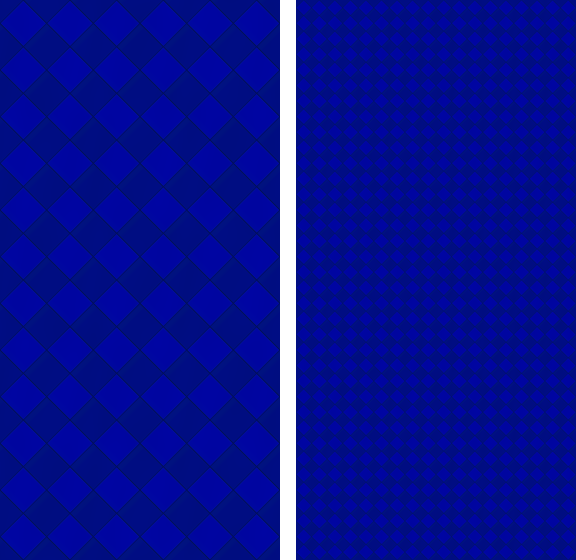
Left, the tile; right, the same tile 3 across and 3 down.
This pattern is drawn by a WebGL 2 fragment shader. Its source:

```glsl
#version 300 es
precision highp float;

uniform vec2 u_resolution;
out vec4 fragColor;

const vec2 REPEATS = vec2(6.0, 12.0);
const float GROOVE_HALF_WIDTH = 0.0105;   // in units of one repeat
const float RIM_WIDTH = 0.045;
const float SHEEN_WIDTH = 0.17;
const float CLOTH_VARIATION = 0.008;
const float TAU = 6.2831853;

const vec3 BRIGHT_FACE = vec3(0.00, 0.02, 0.63);
const vec3 BRIGHT_RIM = vec3(0.00, 0.05, 0.62);
const vec3 DARK_FACE = vec3(0.00, 0.05, 0.51);
const vec3 DARK_RIM = vec3(0.00, 0.07, 0.50);
const vec3 GROOVE_SOFT = vec3(0.00, 0.05, 0.41);
const vec3 GROOVE_DEEP = vec3(0.01, 0.06, 0.34);

// Band that is 1 on a tile edge and fades to 0 at the given width.
float edgeBand(float dist, float width) {
    return 1.0 - smoothstep(0.4 * width, width, dist);
}

// Antialiased stroke around distance zero.
float stroke(float dist, float halfWidth, float pixel) {
    return 1.0 - smoothstep(halfWidth - 0.5 * pixel, halfWidth + 0.5 * pixel, dist);
}

// Layered sines with whole periods, so the variation wraps.
float softWave(vec2 uv) {
    vec2 t = TAU * uv;
    return 0.5 * sin(2.0 * t.x + 3.0 * t.y + sin(5.0 * t.y))
         + 0.5 * sin(7.0 * t.x - 4.0 * t.y + sin(3.0 * t.x));
}

void main() {
    vec2 uv = gl_FragCoord.xy / u_resolution;
    vec2 cell = uv * REPEATS - 0.5;
    float pixel = max(REPEATS.x / u_resolution.x, REPEATS.y / u_resolution.y);

    // Diagonal lattice of alternating tiles
    vec2 diagonal = vec2(cell.x + cell.y, cell.x - cell.y) + 0.5;
    vec2 tile = floor(diagonal);
    vec2 local = fract(diagonal) - 0.5;
    float parity = mod(tile.x + tile.y, 2.0);
    vec2 edgeDist = (0.5 - abs(local)) * 0.70710678;
    float dist = min(edgeDist.x, edgeDist.y);

    // Padded faces: thin rim all round, wider sheen on one side
    float rim = edgeBand(dist, RIM_WIDTH);
    float upperLeft = edgeBand((local.y + 0.5) * 0.70710678, SHEEN_WIDTH);
    float lowerLeft = edgeBand((local.x + 0.5) * 0.70710678, SHEEN_WIDTH);
    vec3 bright = mix(BRIGHT_FACE, BRIGHT_RIM, max(rim, 0.3 * lowerLeft));
    vec3 dark = mix(DARK_FACE, DARK_RIM, max(0.6 * rim, upperLeft));

    float signedDist = dist * (1.0 - 2.0 * parity);
    float isBright = smoothstep(-0.5 * pixel, 0.5 * pixel, signedDist);
    vec3 color = mix(dark, bright, isBright);
    color.b += CLOTH_VARIATION * softWave(uv);

    // Grooves: falling diagonals are deeper than rising ones
    float falling = stroke(edgeDist.x, GROOVE_HALF_WIDTH, pixel);
    float rising = stroke(edgeDist.y, GROOVE_HALF_WIDTH, pixel);
    color = mix(color, GROOVE_SOFT, rising);
    color = mix(color, GROOVE_DEEP, falling);

    fragColor = vec4(color, 1.0);
}
```
